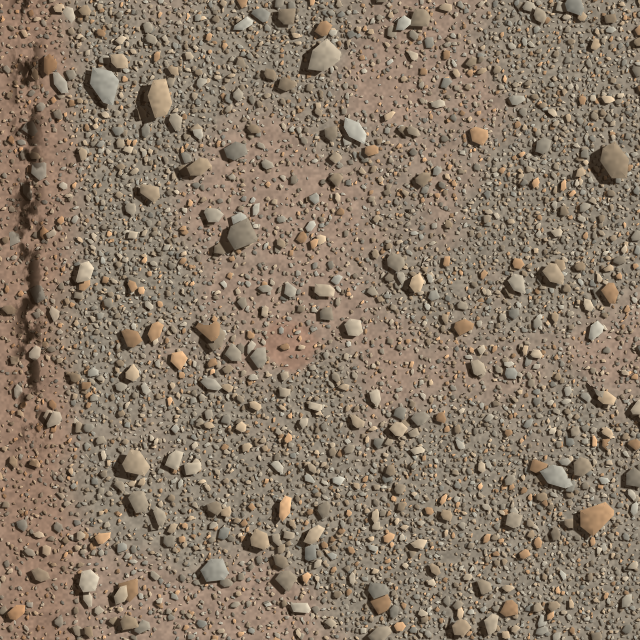
This texture is drawn by a three.js fragment shader. Its source:

```glsl
varying vec2 vUv;

#define LAYERS 5
#define FINEST_GRID 130.0
#define GRID_RATIO 0.6
#define FINEST_SHARE 0.84
#define SHARE_RATIO 0.64
#define EDGE_SOFTNESS 0.0012
#define SHADOW_STRENGTH 0.82
#define GREY_EARTH vec3(0.555, 0.515, 0.455)
#define PINK_EARTH vec3(0.610, 0.520, 0.450)
#define SHADOW_TONE vec3(0.130, 0.090, 0.055)
#define LIGHT_DIR vec2(0.90, 0.44)

vec4 hash4(vec3 p) {
  vec4 q = fract(p.xyzx * vec4(0.1031, 0.1030, 0.0973, 0.1099));
  q += dot(q, q.wzxy + 33.33);
  return fract((q.xxyz + q.yzzw) * q.zywx);
}

float noise(vec2 p) {
  vec2 i = floor(p), f = fract(p);
  f = f * f * (3.0 - 2.0 * f);
  float a = hash4(vec3(i, 7.0)).x;
  float b = hash4(vec3(i + vec2(1.0, 0.0), 7.0)).x;
  float c = hash4(vec3(i + vec2(0.0, 1.0), 7.0)).x;
  float d = hash4(vec3(i + 1.0, 7.0)).x;
  return mix(mix(a, b, f.x), mix(c, d, f.x), f.y);
}

float fbm(vec2 p) {
  float sum = 0.0, gain = 0.53;
  for (int i = 0; i < 4; i++) {
    sum += gain * noise(p);
    p = mat2(0.8, 0.6, -0.6, 0.8) * p * 2.03 + 11.7;
    gain *= 0.5;
  }
  return sum;
}

// Irregular hexagon: x = signed distance, yz = normal of the nearest side
vec3 pebble(vec2 q, float radius, float seed) {
  vec3 nearest = vec3(-9.0, 0.0, 0.0);
  for (int i = 0; i < 6; i++) {
    float k = float(i);
    float wobble = fract(seed * 17.3 + k * 0.618);
    float angle = 1.047 * k + seed * 6.283 + 0.6 * wobble;
    vec2 normal = vec2(cos(angle), sin(angle));
    float d = dot(q, normal) - radius * (0.68 + 0.52 * fract(wobble * 5.7 + seed));
    if (d > nearest.x) nearest = vec3(d, normal);
  }
  return nearest;
}

// Mineral colours from blue grey through buff to rusty tan
vec3 stoneColour(vec4 h) {
  vec3 tint = mix(vec3(0.95, 0.99, 1.00), vec3(1.07, 0.99, 0.88), h.x);
  tint = mix(tint, vec3(1.14, 0.97, 0.80), step(0.87, h.y));
  return tint * vec3(0.655, 0.615, 0.56) * mix(0.78, 1.19, h.z);
}

// One scatter of stones with their shadows, laid over the colour below
vec3 scatterStones(vec3 col, vec2 p, float grid, float share, float layer) {
  vec2 g = p * grid, cell = floor(g);
  float soft = EDGE_SOFTNESS * grid;
  float grain = noise(p * 170.0) - 0.5;
  for (int j = -1; j <= 1; j++) {
    for (int i = -1; i <= 1; i++) {
      vec2 id = cell + vec2(float(i), float(j));
      vec4 h = hash4(vec3(id + 20.0, layer * 13.0 + 3.0));
      if (h.z > share) continue;
      vec4 look = hash4(vec3(id + 50.0, layer * 19.0 + 5.0));
      vec2 q = g - id - 0.5 - 0.7 * (h.xy - 0.5);
      if (dot(q, q) > 1.4) continue;
      float radius = mix(0.22, 0.46, look.w * look.w);
      float turn = 6.283 * look.x;
      vec2 axis = vec2(cos(turn), sin(turn));
      float squeeze = mix(0.0, 0.55, look.y);
      vec2 shape = q + axis * dot(q, axis) * squeeze;
      vec2 shadowPos = q + LIGHT_DIR * radius * mix(0.4, 0.85, look.z);
      shadowPos += axis * dot(shadowPos, axis) * squeeze;
      float shade = 1.0 - smoothstep(-soft, soft * 1.5, pebble(shadowPos, radius, h.w).x);
      col = mix(col, SHADOW_TONE, shade * SHADOW_STRENGTH);

      // Lit facets and a worn surface
      vec3 body = pebble(shape, radius, h.w);
      float bevel = smoothstep(-0.55 * radius, 0.0, body.x);
      float light = 0.98 + 0.17 * dot(q, LIGHT_DIR) / radius;
      light += 0.13 * bevel * dot(body.yz, LIGHT_DIR) + 0.14 * grain;
      float cover = 1.0 - smoothstep(-soft, soft, body.x);
      col = mix(col, stoneColour(look.zxyw) * light, cover);
    }
  }
  return col;
}

void main() {
  vec2 p = vUv;

  // Wheel rut along the left, with bare sand beside it
  float rutX = 0.035 + 0.035 * noise(vec2(p.y * 5.0, 3.0));
  float offset = p.x - rutX;
  float bank = 1.0 - smoothstep(0.02, 0.11, abs(offset));
  float track = (1.0 - smoothstep(-0.035, -0.008, offset)) * (1.0 - smoothstep(0.62, 0.8, p.y));
  float corner = 1.0 - smoothstep(0.1, 0.65, p.x + 0.8 * p.y);

  // Earth with broad stains, a round clay patch and fine grit
  float stain = fbm(p * 4.5 + 2.0);
  float pink = smoothstep(0.42, 0.68, stain + 0.18 * corner + 0.2 * bank);
  float clay = length(p - vec2(0.45, 0.455)) + 0.035 * (fbm(p * 28.0) - 0.5);
  clay = 1.0 - smoothstep(0.03, 0.05, clay);
  vec3 col = mix(GREY_EARTH, PINK_EARTH, max(pink, track));
  col = mix(col, vec3(0.61, 0.48, 0.40), clay * 0.8);
  col *= 0.84 + 0.18 * noise(p * 240.0) + 0.22 * fbm(p * 75.0);

  // Gravel from fine to coarse, thinner on bare earth
  float bare = max(max(0.65 * pink, 0.75 * corner), max(0.9 * track, clay));
  float grid = FINEST_GRID, share = FINEST_SHARE;
  for (int i = 0; i < LAYERS; i++) {
    float thinning = 1.0 - bare * (i < 3 ? 0.75 : 0.45);
    col = scatterStones(col, p, grid, share * thinning, float(i));
    grid *= GRID_RATIO;
    share *= SHARE_RATIO;
  }

  // Broken dark crumbs in the rut
  float reach = (1.0 - smoothstep(0.0, 0.035, abs(offset))) * smoothstep(0.22, 0.34, p.y);
  float crumbs = fbm(p * vec2(58.0, 40.0)) + 0.3 * (fbm(p * 12.0) - 0.5);
  col = mix(col, col * vec3(0.93, 0.87, 0.83), bank * 0.7);
  col = mix(col, SHADOW_TONE, reach * smoothstep(0.44, 0.62, crumbs) * 0.88);

  gl_FragColor = vec4(clamp(col, 0.0, 1.0), 1.0);
}
```
